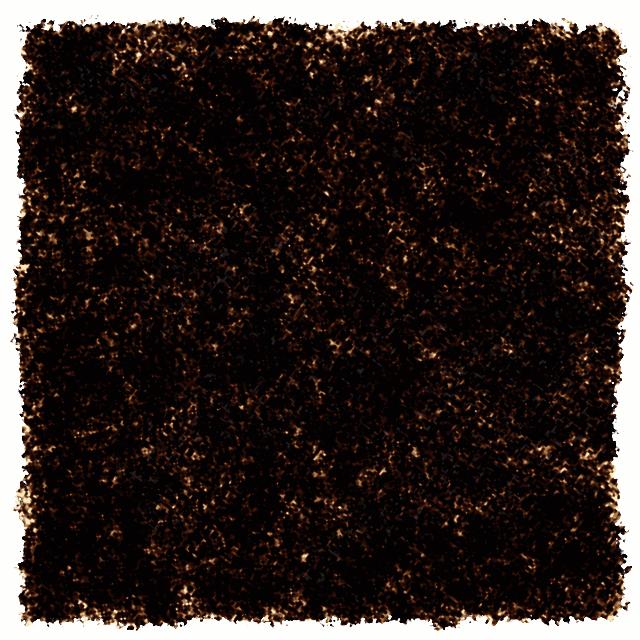
Reproduce this texture procedurally as a three.js fragment shader.

```glsl
// Charred square sheet with ragged golden edges and scattered ember grains on white.
varying vec2 vUv;

float hash(vec2 p) {
  return fract(sin(dot(p, vec2(127.1, 311.7))) * 43758.5453);
}

float noise(vec2 p) {
  vec2 i = floor(p);
  vec2 f = fract(p);
  f = f * f * (3.0 - 2.0 * f);
  return mix(mix(hash(i), hash(i + vec2(1.0, 0.0)), f.x),
             mix(hash(i + vec2(0.0, 1.0)), hash(i + 1.0), f.x), f.y);
}

vec2 turn(vec2 p) {
  return mat2(0.8, 0.6, -0.6, 0.8) * p;
}

float fbm(vec2 p) {
  float sum = 0.0;
  float amp = 0.533;
  for (int i = 0; i < 4; i++) {
    sum += amp * noise(p);
    p = turn(p) * 2.03 + 17.3;
    amp *= 0.5;
  }
  return sum;
}

// Depth inside the sheet, with broad wobble and crumbly fine detail
float sheetDepth(vec2 uv) {
  vec2 q = abs(uv - vec2(0.5, 0.4925)) - vec2(0.471, 0.468) + 0.02;
  float box = length(max(q, 0.0)) + min(max(q.x, q.y), 0.0) - 0.02;
  float wobble = (fbm(uv * 10.0) - 0.5) * 0.04;
  float crumbs = (fbm(turn(uv) * 65.0 + 5.0) - 0.5) * 0.026;
  crumbs += (noise(turn(uv) * 240.0) - 0.5) * 0.013;
  return wobble + crumbs - box;
}

// Near black through red brown and ochre to cream
vec3 emberColor(float heat) {
  vec3 c = mix(vec3(0.012, 0.003, 0.003), vec3(0.16, 0.05, 0.03), smoothstep(0.48, 0.72, heat));
  c = mix(c, vec3(0.33, 0.15, 0.06), smoothstep(0.68, 0.8, heat));
  c = mix(c, vec3(0.66, 0.48, 0.3), smoothstep(0.77, 0.91, heat));
  return mix(c, vec3(0.98, 0.91, 0.74), smoothstep(0.9, 1.03, heat));
}

void main() {
  float depth = sheetDepth(vUv);

  // Fine grains on turned grids, gathered into small clusters
  float grain = 0.54 * noise(turn(vUv) * 250.0 + 31.0);
  grain += 0.46 * noise(turn(turn(vUv)) * 140.0 + 9.0);
  float cluster = fbm(vUv * 24.0 + 40.0) - 0.5;

  // Patchy glow that strengthens toward the crumbling rim
  float patches = 0.6 + 0.8 * noise(vUv * 15.0 + 60.0);
  float rim = exp(-max(depth, 0.0) / 0.02);
  float heat = grain + 0.58 * cluster + 0.27 * rim * patches - 0.015;
  vec3 color = emberColor(heat);

  // Sparse cool ash specks in the dark middle
  float ash = smoothstep(0.72, 0.98, noise(turn(vUv) * 190.0 + 77.0));
  ash *= smoothstep(0.42, 0.62, fbm(vUv * 8.0 + 3.0)) * (1.0 - rim);
  color += ash * vec3(0.15, 0.13, 0.125);

  // White ground beyond the ragged edge
  float cover = smoothstep(-0.0018, 0.0018, depth);
  gl_FragColor = vec4(mix(vec3(0.995, 0.995, 0.99), color, cover), 1.0);
}
```
